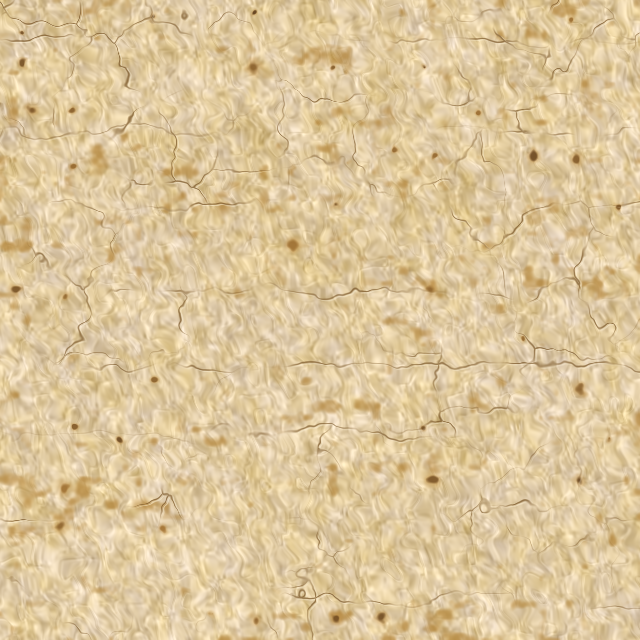
A WebGL 1 fragment shader for this texture:

```glsl
precision highp float;
// Weathered cream plaster: fine upright grain and curly threads in layered
// value noise, small ochre stains and brown specks, and faint broken hairline
// cracks taken from warped Voronoi borders and wandering horizontal seams.
uniform vec2 u_resolution;

float hash(vec2 p) {
  return fract(sin(dot(p, vec2(127.1, 311.7))) * 43758.5453);
}

vec2 hash2(vec2 p) {
  return vec2(hash(p), hash(p + 37.3));
}

float noise(vec2 p) {
  vec2 i = floor(p), f = fract(p);
  f = f * f * (3.0 - 2.0 * f);
  return mix(mix(hash(i), hash(i + vec2(1.0, 0.0)), f.x),
             mix(hash(i + vec2(0.0, 1.0)), hash(i + vec2(1.0, 1.0)), f.x), f.y);
}

// Noise centred on zero, with a spread of about one
float grain(vec2 p) {
  return (noise(p) - 0.5) * 5.0;
}

// Thin curly lines along the middle level of the noise
float threads(vec2 p) {
  return 1.0 - smoothstep(0.0, 0.13, abs(noise(p) - 0.5));
}

// Distance to the nearest Voronoi border, in cells
float cellBorder(vec2 p) {
  vec2 cell = floor(p), f = fract(p), nearest = vec2(0.0);
  float best = 8.0, border = 8.0;
  for (int y = -1; y <= 1; y++)
    for (int x = -1; x <= 1; x++) {
      vec2 g = vec2(float(x), float(y));
      vec2 r = g + hash2(cell + g) - f;
      if (dot(r, r) < best) { best = dot(r, r); nearest = r; }
    }
  for (int y = -2; y <= 2; y++)
    for (int x = -2; x <= 2; x++) {
      vec2 g = vec2(float(x), float(y));
      vec2 r = g + hash2(cell + g) - f;
      vec2 gap = r - nearest;
      if (dot(gap, gap) > 1e-4)
        border = min(border, dot(0.5 * (r + nearest), normalize(gap)));
    }
  return border;
}

// Crack coverage: a patchy network plus a few horizontal seams
float cracks(vec2 p) {
  float width = 0.0009 + 1.0 / u_resolution.y;
  vec2 w = p + 0.05 * (vec2(noise(p * 14.0), noise(p * 14.0 + 51.0)) - 0.5)
             + 0.022 * (vec2(noise(p * 45.0), noise(p * 45.0 + 23.0)) - 0.5)
             + 0.007 * (vec2(noise(p * 110.0), noise(p * 110.0 + 67.0)) - 0.5);
  float net = 1.0 - smoothstep(0.0, width, cellBorder(w * 8.5) / 8.5);
  net *= smoothstep(0.42, 0.68, noise(p * 8.0 + 9.0) + 0.25 * (p.y - 0.5));

  float row = floor(p.y * 8.0);
  float seamY = (row + 0.35 + 0.3 * hash(vec2(row, 4.0))) / 8.0;
  float seam = 1.0 - smoothstep(0.0, width, abs(mix(p.y, w.y, 0.6) - seamY));
  seam *= smoothstep(0.55, 0.75, noise(vec2(p.x * 3.5, row * 7.0 + 2.0)));
  return max(net, seam) * smoothstep(0.1, 0.9, noise(p * 32.0));
}

void main() {
  vec2 p = gl_FragCoord.xy / u_resolution.y;
  vec2 curl = vec2(noise(p * 40.0 + 3.0), noise(p * 40.0 + 33.0)) - 0.5;
  vec2 lean = vec2(p.x + 0.22 * p.y, p.y) + 0.016 * curl;

  // Fine light and dark grain, with threads lit on one side
  float tone = 0.42 * grain(lean * vec2(105.0, 66.0))
             + 0.55 * grain(lean * vec2(210.0, 125.0) + 17.0)
             + 0.22 * grain(p * vec2(48.0, 42.0) + 5.0)
             + 0.12 * grain(p * 10.0 + 61.0);
  vec2 threadSpace = lean * vec2(78.0, 46.0) + 13.0;
  tone += 0.75 * (threads(threadSpace) - threads(threadSpace + vec2(0.3, -0.12)));
  float warmth = 0.65 * grain(p * vec2(48.0, 46.0) + 83.0)
               + 0.25 * grain(p * 7.0 + 29.0)
               + 0.55 * grain(lean * vec2(100.0, 70.0) + 7.0);
  vec3 color = vec3(0.882, 0.797, 0.637) + tone * vec3(0.051, 0.055, 0.063);
  color += warmth * vec3(-0.003, -0.008, -0.032);

  // Small ochre stains, gathered into loose horizontal bands
  float band = noise(p * vec2(6.0, 22.0) + 40.0);
  float blot = noise(p * vec2(46.0, 52.0) + 71.0);
  float stain = smoothstep(0.66, 0.98, 0.68 * blot + 0.36 * band
                                     + 0.2 * (noise(p * 115.0) - 0.5));
  color = mix(color, vec3(0.70, 0.52, 0.23), 0.75 * stain);

  // Sparse brown specks with ochre halos
  vec2 cell = floor(p * 14.0);
  vec2 center = (cell + 0.25 + 0.5 * hash2(cell + 11.0)) / 14.0;
  float present = step(0.83, hash(cell + 90.0));
  float radius = mix(0.003, 0.009, pow(hash(cell + 55.0), 2.0));
  float d = length(p - center) + 0.008 * (noise(p * 120.0) - 0.5);
  float halo = present * (1.0 - smoothstep(0.0, radius * 2.4, d));
  float speck = present * (1.0 - smoothstep(radius * 0.3, radius + 0.001, d));
  color = mix(color, vec3(0.72, 0.52, 0.22), 0.6 * halo);
  vec3 speckColor = mix(vec3(0.32, 0.20, 0.09), vec3(0.64, 0.45, 0.20),
                        hash(cell + 5.0));
  color = mix(color, speckColor, 0.8 * speck);

  // Brown cracks with a pale lifted rim on one side
  color = mix(color, vec3(0.98, 0.93, 0.82), 0.55 * cracks(p + vec2(-0.003, 0.002)));
  color = mix(color, vec3(0.48, 0.34, 0.16), 0.75 * cracks(p));

  gl_FragColor = vec4(clamp(color, 0.0, 1.0), 1.0);
}
```
